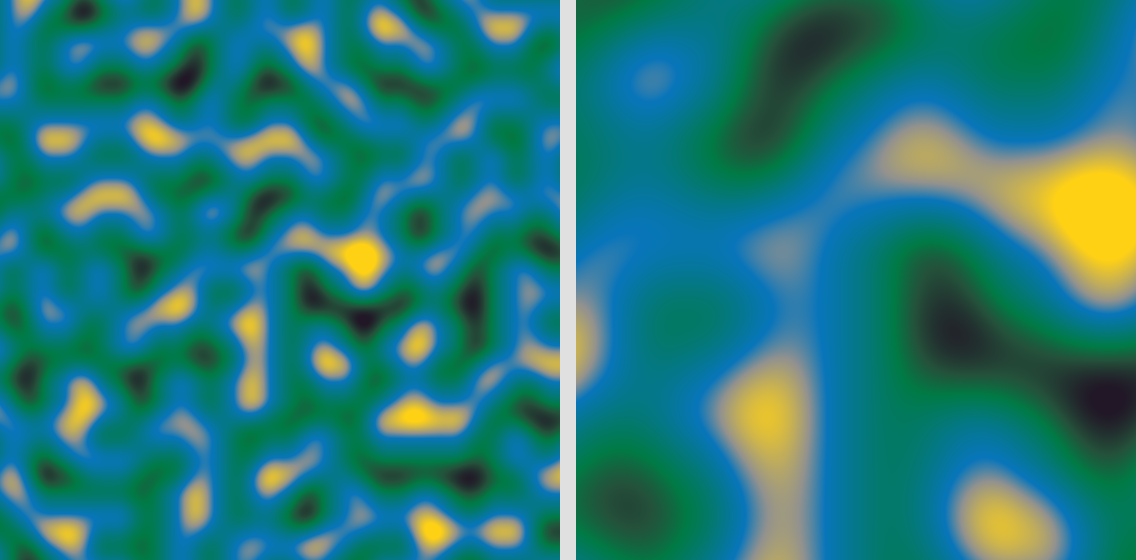
Left: the whole. Right: its middle third, enlarged.
Give the GLSL for this texture, as a WebGL 1 fragment shader.

```glsl
precision highp float;
// Smooth gradient noise tinted from black through green and blue to yellow islands.

uniform vec2 u_resolution;

const float CELLS = 10.0;
const vec2 LATTICE_SEED = vec2(37.0, 91.0);

const vec3 SOOT   = vec3(0.13, 0.09, 0.15);
const vec3 MOSS   = vec3(0.14, 0.32, 0.23);
const vec3 GREEN  = vec3(0.00, 0.48, 0.27);
const vec3 BLUE   = vec3(0.03, 0.46, 0.73);
const vec3 GREY   = vec3(0.57, 0.57, 0.56);
const vec3 YELLOW = vec3(1.00, 0.82, 0.08);

// Three random values in 0..1 for a lattice point
vec3 hash3(vec2 p) {
  vec3 q = fract(p.xyx * vec3(0.1031, 0.1030, 0.0973));
  q += dot(q, q.yxz + 33.33);
  return fract((q.xxy + q.yzz) * q.zyx);
}

// Horizontal, diagonal or vertical direction, each equally likely
vec2 latticeGradient(vec2 corner) {
  vec3 h = hash3(corner);
  vec2 signs = step(0.5, h.xy) * 2.0 - 1.0;
  return signs * vec2(step(h.z, 2.0 / 3.0), step(1.0 / 3.0, h.z));
}

float cornerSlope(vec2 cell, vec2 local, vec2 corner) {
  return dot(latticeGradient(cell + corner), local - corner);
}

vec2 fade(vec2 t) {
  return t * t * t * (t * (t * 6.0 - 15.0) + 10.0);
}

// Gradient noise centred on zero
float gradientNoise(vec2 p) {
  vec2 cell = floor(p);
  vec2 local = fract(p);
  vec2 blend = fade(local);
  float bottom = mix(cornerSlope(cell, local, vec2(0.0, 0.0)),
                     cornerSlope(cell, local, vec2(1.0, 0.0)), blend.x);
  float top = mix(cornerSlope(cell, local, vec2(0.0, 1.0)),
                  cornerSlope(cell, local, vec2(1.0, 1.0)), blend.x);
  return mix(bottom, top, blend.y);
}

float ramp(float from, float to, float value) {
  return clamp((value - from) / (to - from), 0.0, 1.0);
}

// Colour scale from the deepest to the highest noise level
vec3 palette(float level) {
  vec3 color = mix(SOOT, MOSS, ramp(-0.68, -0.46, level));
  color = mix(color, GREEN, ramp(-0.46, -0.28, level));
  color = mix(color, BLUE, ramp(-0.28, 0.20, level));
  color = mix(color, GREY, ramp(0.20, 0.35, level));
  return mix(color, YELLOW, ramp(0.35, 0.62, level));
}

void main() {
  vec2 uv = gl_FragCoord.xy / u_resolution.y;
  float level = gradientNoise(uv * CELLS + LATTICE_SEED);
  gl_FragColor = vec4(palette(level), 1.0);
}
```
